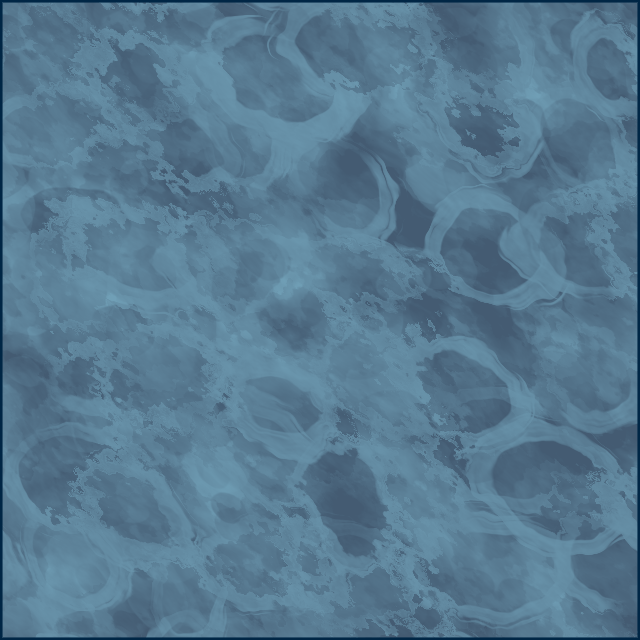
Reproduce this texture procedurally as a Shadertoy shader.

```glsl
// Painted water: layered translucent brush dabs and pale rimmed pools, inside a thin navy frame.

const vec3 DEEP = vec3(0.25, 0.335, 0.425);
const vec3 PALE = vec3(0.44, 0.625, 0.715);
const vec3 FRAME = vec3(0.0, 0.15, 0.27);
const float FRAME_WIDTH = 0.004;
const float MEAN_TONE = 0.45;
const float CONTRAST = 1.2;
const float RIM_TONE = 0.74;
const vec2 FLOW = vec2(0.8, -0.6);   // main direction of the current
const float EDGE = 0.002;            // softness of a dab outline

float hash(vec2 p) {
    return fract(sin(dot(p, vec2(127.1, 311.7))) * 43758.5453);
}

mat2 rotation(float a) {
    float c = cos(a), s = sin(a);
    return mat2(c, s, -s, c);
}

float noise(vec2 p) {
    vec2 i = floor(p), f = fract(p);
    f = f * f * (3.0 - 2.0 * f);
    return mix(mix(hash(i), hash(i + vec2(1, 0)), f.x),
               mix(hash(i + vec2(0, 1)), hash(i + vec2(1, 1)), f.x), f.y);
}

float fbm(vec2 p) {
    float sum = 0.0, amp = 0.533;
    for (int i = 0; i < 4; i++) {
        sum += amp * noise(p);
        p = rotation(0.6) * p * 2.03 + 17.3;
        amp *= 0.5;
    }
    return sum;
}

// Paints one layer of scattered dabs over the tone; a rim above 0 adds pale rings.
float paintDabs(float tone, vec2 p, float scale, float seed, float rim, float opacity) {
    vec2 q = p * scale;
    vec2 flowUv = vec2(dot(p, FLOW), dot(p, vec2(-FLOW.y, FLOW.x)));
    float bend = 0.4 * (fbm(p * 9.0 + seed) - 0.5);
    float ragged = smoothstep(0.4, 0.7, noise(p * 9.0 + seed * 3.0));
    float bristle = fbm(flowUv * vec2(50.0, 95.0) + seed) - 0.5;
    float soft = EDGE * scale;
    vec2 base = floor(q);

    for (int j = -1; j <= 1; j++)
    for (int i = -1; i <= 1; i++) {
        vec2 cell = base + vec2(i, j);
        vec2 id = cell + seed;
        float pick = hash(id + 3.1), size = hash(id + 7.7), shade = hash(id + 12.9);
        vec2 centre = cell + 0.5 + 0.7 * (vec2(hash(id), hash(id + 5.3)) - 0.5);
        vec2 d = rotation(0.65 + 1.6 * (pick - 0.5)) * (q - centre);
        d *= vec2(0.82, 1.2);
        float dist = length(d) - mix(0.26, 0.5, size) + bend + bristle * ragged * 0.5;

        // Body of the dab, worn thin in places
        float body = 1.0 - smoothstep(-soft, soft, dist);
        float wear = 0.55 + 0.9 * (noise(q * 2.2 + shade * 40.0) - 0.2) + bristle * 0.7;
        float target = rim > 0.0 ? mix(0.06, 0.55, shade) : mix(0.02, 0.9, shade);
        tone = mix(tone, target, clamp(body * wear * opacity, 0.0, 1.0));

        // Rim with a crisp inner edge and streaked outer strokes
        if (rim > 0.0) {
            float streak = noise(vec2(dist * 45.0, atan(d.y, abs(d.x)) * 2.0) + pick * 50.0);
            float swell = noise(q * 1.4 + pick * 30.0);
            float width = 0.05 + 0.2 * swell + 0.12 * (streak - 0.5);
            float ring = smoothstep(-soft, soft, dist)
                       * (1.0 - smoothstep(width - 0.025, width + 0.025, dist));
            float pressure = smoothstep(0.1, 0.5, swell) * (0.75 + 0.5 * streak);
            tone = mix(tone, RIM_TONE, clamp(ring * rim * pressure, 0.0, 1.0));
        }
    }
    return tone;
}

void mainImage(out vec4 fragColor, in vec2 fragCoord) {
    vec2 p = fragCoord / iResolution.y;
    vec2 flowUv = vec2(dot(p, FLOW), dot(p, vec2(-FLOW.y, FLOW.x)));

    // Soft diagonal underpainting
    vec2 warp = vec2(fbm(p * 6.0 + 4.0), fbm(p * 6.0 + 31.0)) - 0.5;
    float swell = fbm(flowUv * vec2(6.5, 11.0) + warp * 1.2 + 9.0);
    float tone = MEAN_TONE + 1.25 * (swell - 0.5);

    // Broad dabs, then small touches
    tone = paintDabs(tone, p, 7.0, 11.0, 0.0, 0.4);
    tone = paintDabs(tone, p + warp * 0.03, 13.0, 83.0, 0.0, 0.3);

    // Ragged pale patches and dark pockets following the current
    float dry = 0.26 * (fbm(flowUv * vec2(45.0, 80.0)) - 0.5);
    float patches = fbm(flowUv * vec2(8.0, 12.0) + warp + 60.0) + dry;
    tone += 0.14 * smoothstep(0.56, 0.61, patches);
    tone -= 0.13 * (1.0 - smoothstep(0.38, 0.44, patches));

    // Rimmed pools, and a few finer touches over them
    tone = paintDabs(tone, p, 6.0, 47.0, 0.7, 0.45);
    tone = paintDabs(tone, p + warp * 0.03, 10.0, 29.0, 0.0, 0.2);

    // Bristle marks
    tone += 0.13 * (fbm(flowUv * vec2(45.0, 110.0) + warp * 6.0) - 0.5);
    tone = clamp(MEAN_TONE + CONTRAST * (tone - MEAN_TONE), 0.08, 1.0);
    vec3 color = mix(DEEP, PALE, tone);

    // Frame
    vec2 inset = min(fragCoord, iResolution.xy - fragCoord) / iResolution.y;
    float pixel = 0.7 / iResolution.y;
    float inside = smoothstep(FRAME_WIDTH - pixel, FRAME_WIDTH + pixel, min(inset.x, inset.y));
    fragColor = vec4(mix(FRAME, color, inside), 1.0);
}
```
